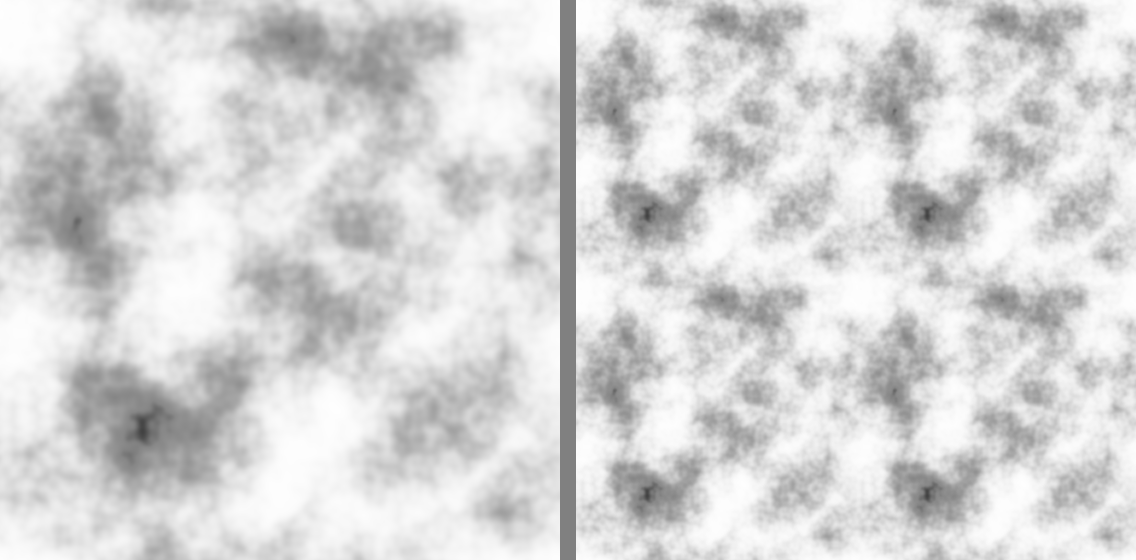
Left, the tile; right, the same tile 2 across and 2 down.
A WebGL 1 fragment shader for this texture:

```glsl
precision highp float;
// Soft grey smoke drifting over white, as seamless layered gradient noise.

uniform vec2 u_resolution;

const float TAU = 6.2831853;
const int OCTAVES = 5;
const float BASE_REPEATS = 3.0;
const float OCTAVE_GAIN = 0.62;
const float NOISE_DEVIATION = 0.216;
const float CONTRAST = 1.09;
const vec2 FRAME_SHIFT = vec2(0.78, 0.3); // puts the borders in calm, pale areas

float hash(vec2 cell, float seed) {
  vec3 p = fract(vec3(cell.xyx + seed * 17.31) * 0.1031);
  p += dot(p, p.yzx + 33.33);
  return fract((p.x + p.y) * p.z);
}

// Wraps a lattice cell; the half step keeps rounding away from the borders.
vec2 wrapCell(vec2 cell, float repeats) {
  return floor(mod(cell + 0.5, repeats));
}

// Slope of the unit gradient at a wrapped lattice corner.
float cornerSlope(vec2 cell, vec2 corner, vec2 local, float repeats, float seed) {
  float angle = TAU * hash(wrapCell(cell + corner, repeats), seed);
  return dot(vec2(cos(angle), sin(angle)), local - corner);
}

// Gradient noise around zero that wraps after a whole number of cells.
float tileNoise(vec2 p, float repeats, float seed) {
  vec2 cell = floor(p);
  vec2 local = p - cell;
  vec2 fade = local * local * local * (local * (local * 6.0 - 15.0) + 10.0);
  float a = cornerSlope(cell, vec2(0.0, 0.0), local, repeats, seed);
  float b = cornerSlope(cell, vec2(1.0, 0.0), local, repeats, seed);
  float c = cornerSlope(cell, vec2(0.0, 1.0), local, repeats, seed);
  float d = cornerSlope(cell, vec2(1.0, 1.0), local, repeats, seed);
  return mix(mix(a, b, fade.x), mix(c, d, fade.x), fade.y);
}

// Layered noise, scaled to a standard deviation of about one.
float smokeDensity(vec2 uv, float repeats, float gain) {
  float total = 0.0;
  float energy = 0.0;
  float amplitude = 1.0;
  for (int i = 0; i < OCTAVES; i++) {
    float seed = float(i) + 1.0;
    vec2 shift = seed * vec2(0.37, 0.61);
    total += amplitude * tileNoise(uv * repeats + shift, repeats, seed);
    energy += amplitude * amplitude;
    amplitude *= gain;
    repeats *= 2.0;
  }
  return total / (NOISE_DEVIATION * sqrt(energy));
}

// Broad whites, soft mid greys and rare dark cores.
float smokeTone(float density) {
  float veil = 0.52 / (1.0 + exp(1.12 - 1.25 * density));
  float core = 0.3 * smoothstep(2.6, 4.0, density);
  return 1.0 - veil - core;
}

void main() {
  vec2 uv = gl_FragCoord.xy / u_resolution + FRAME_SHIFT;
  float density = CONTRAST * smokeDensity(uv, BASE_REPEATS, OCTAVE_GAIN);
  gl_FragColor = vec4(vec3(smokeTone(density)), 1.0);
}
```
